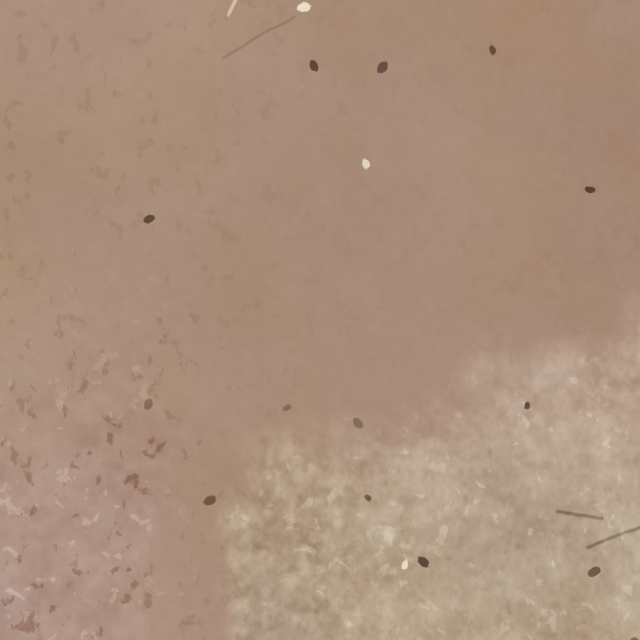
Give the GLSL for this texture, as a Shadertoy shader.

```glsl
float hash(vec2 p) {
    return fract(sin(dot(p, vec2(127.1, 311.7))) * 43758.5453);
}

float noise(vec2 p) {
    vec2 i = floor(p), f = fract(p);
    f = f * f * (3.0 - 2.0 * f);
    return mix(mix(hash(i), hash(i + vec2(1, 0)), f.x),
               mix(hash(i + vec2(0, 1)), hash(i + vec2(1, 1)), f.x), f.y);
}

// Centred on zero, roughly -0.4 to 0.4
float fbm(vec2 p) {
    float sum = 0.0, amp = 0.5;
    for (int i = 0; i < 4; i++) {
        sum += amp * (noise(p) - 0.5);
        p = mat2(1.6, 1.2, -1.2, 1.6) * p + 17.3;
        amp *= 0.5;
    }
    return sum;
}

float segment(vec2 p, vec2 a, vec2 b) {
    vec2 ab = b - a;
    return length(p - a - ab * clamp(dot(p - a, ab) / dot(ab, ab), 0.0, 1.0));
}

// Scattered chips, one at most per cell: x = coverage, y = random tone
vec2 chips(vec2 uv, float cells, float chance, float radius) {
    vec2 id = floor(uv * cells);
    vec2 centre = (id + 0.25 + 0.5 * vec2(hash(id + 3.1), hash(id + 8.7))) / cells;
    vec2 d = uv - centre;
    float angle = 6.28 * hash(id + 5.3);
    d = mat2(cos(angle), sin(angle), -sin(angle), cos(angle)) * d * vec2(1.0, 1.5);
    float r = radius * (0.5 + 0.6 * hash(id + 1.9));
    float edge = length(d) + 0.006 * fbm(uv * 130.0);
    float cover = 1.0 - smoothstep(r - 0.002, r + 0.002, edge);
    return vec2(cover * step(hash(id + 12.4), chance), hash(id + 21.6));
}

void mainImage(out vec4 fragColor, in vec2 fragCoord) {
    vec2 uv = fragCoord / iResolution.xy;
    float broad = fbm(uv * 4.0 + 2.0);
    float medium = fbm(uv * 16.0 + 9.0);
    vec2 warp = 0.02 * vec2(fbm(uv * 22.0), fbm(uv * 22.0 + 40.0));
    float grain = fbm((uv + warp) * 55.0);
    float fine = fbm((uv - warp) * vec2(120.0, 95.0) + 5.0);

    // Worn pale area at the lower right, rough ground at the lower left
    float border = 0.25 + 0.42 * (uv.x - 0.36) - uv.y + 0.16 * broad + 0.14 * medium;
    float worn = smoothstep(-0.07, 0.09, border)
               * smoothstep(0.33, 0.39, uv.x + 0.06 * medium);
    float rough = (1.0 - smoothstep(0.2, 0.32, uv.x + 0.15 * medium))
                * (1.0 - smoothstep(0.15, 0.65, uv.y + 0.3 * broad));

    // Smooth ground, darker towards the upper right
    float tone = 0.19 + 0.22 * broad + 0.09 * medium + 0.08 * grain + 0.1 * fine;
    tone -= 0.13 * smoothstep(0.35, 1.0, uv.x) * smoothstep(0.3, 0.8, uv.y);
    tone += 0.12 * exp(-9.0 * length((uv - vec2(0.3, 0.95)) * vec2(1.0, 1.6)));

    // Mottling and crusts of the worn area
    float crust = smoothstep(-0.02, 0.05, fbm((uv + warp) * 9.0 + 31.0));
    float coarse = 1.0 - smoothstep(0.5, 0.68, uv.x);
    tone += worn * (0.3 + 0.16 * crust + 0.55 * medium
                  + (0.35 + 0.6 * coarse) * grain + 0.35 * fine);
    tone -= worn * coarse * 0.13;

    // Short flecks, dense on the rough ground and sparse elsewhere
    float left = 1.0 - smoothstep(0.1, 0.6, uv.x);
    float pits = smoothstep(0.13, 0.25, fbm((uv + 1.5 * warp) * vec2(60.0, 48.0) + 70.0));
    float flakes = smoothstep(0.16, 0.26, fbm((uv - 1.5 * warp) * 52.0 + 90.0));
    tone += rough * (0.1 + 0.35 * grain + 0.25 * medium);
    tone -= pits * (0.05 + 0.13 * left + 0.4 * rough + 0.1 * worn);
    tone += flakes * (0.03 + 0.35 * rough + 0.3 * worn);

    // Tone to colour, with faint pink, grey and ochre drifts
    vec3 shade = vec3(0.635, 0.515, 0.435);
    vec3 pale = vec3(0.80, 0.72, 0.64);
    vec3 color = mix(shade, pale, clamp(tone, -0.8, 1.25));
    float drift = fbm(uv * 5.0 + 60.0);
    color += drift * vec3(0.0, 0.02, 0.07);
    color += rough * vec3(0.0, -0.006, 0.012);
    color += worn * smoothstep(0.5, 0.1, uv.y) * vec3(-0.02, 0.0, -0.012);

    // Faint scratches and cracks
    vec2 bent = uv + 0.4 * warp;
    float crack = segment(bent, vec2(0.35, 0.91), vec2(0.46, 0.975));
    color -= 0.07 * (1.0 - smoothstep(0.0, 0.004, crack));
    crack = min(segment(bent, vec2(0.92, 0.145), vec2(1.02, 0.185)),
                segment(bent, vec2(0.87, 0.2), vec2(0.94, 0.19)));
    color -= 0.17 * (1.0 - smoothstep(0.0, 0.005, crack));
    float scratch = segment(uv, vec2(0.357, 0.977), vec2(0.373, 1.01));
    color += 0.2 * (1.0 - smoothstep(0.0, 0.005, scratch));

    // Dark holes and pale stone chips
    vec2 hole = chips(uv + 0.37, 9.0, 0.13, 0.010);
    color = mix(color, vec3(0.30, 0.22, 0.17), hole.x * (0.4 + 0.5 * hole.y));
    vec2 stone = chips(uv + 0.71, 8.0, 0.07, 0.012);
    color = mix(color, vec3(0.93, 0.88, 0.80), stone.x * (0.5 + 0.5 * stone.y));

    fragColor = vec4(color, 1.0);
}
```
